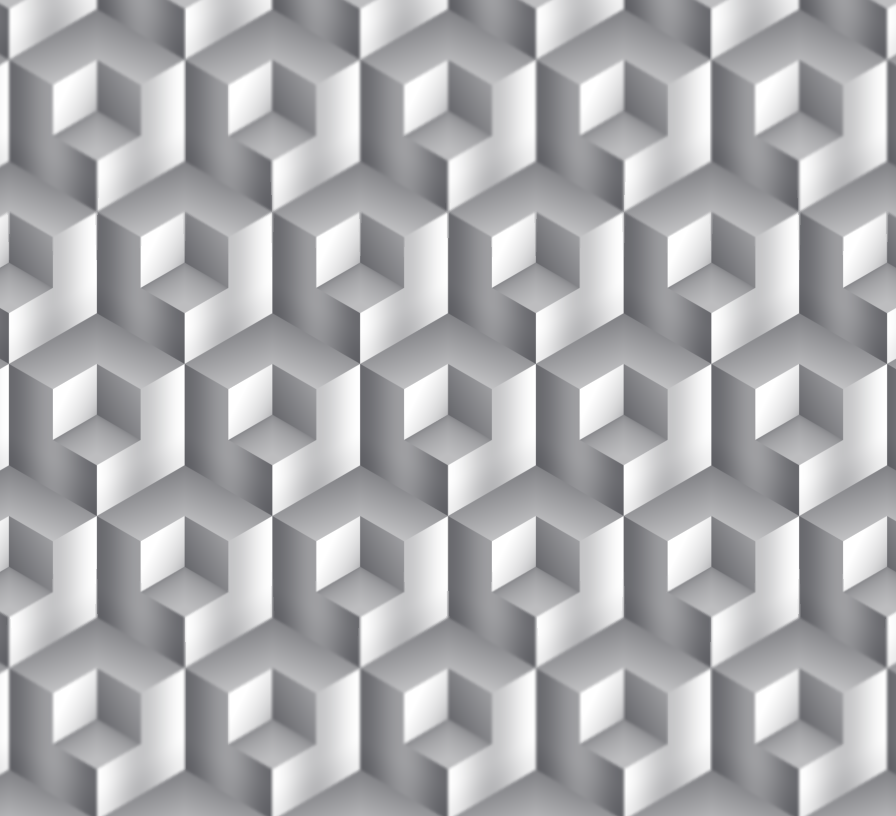
A Shadertoy shader for this pattern:

```glsl
// Tumbling grey cubes, each with a cubic notch cut out of its near corner.
// Hexagonal cells are split into three outer faces and three notch walls,
// shaded by gradients; focus softens above and below the central band.

const float CELL_WIDTH = 0.196;              // hexagon width / canvas width
const vec2 LATTICE_CENTRE = vec2(0.5, 0.448); // in canvas widths
const float NOTCH = 0.25;                    // notch apothem, in cell widths
const float RADIUS = 0.57735;                // hexagon circumradius
const float SLOPE = 0.57735;                 // slope of the isometric edges

const vec2 TOP_TONE = vec2(0.50, 0.76);      // far edge, near notch
const vec2 LEFT_TONE = vec2(0.41, 0.62);     // outer ends, middle
const vec2 RIGHT_TONE = vec2(0.77, 1.00);    // middle, outer ends
const vec2 BRIGHT_WALL_TONE = vec2(0.66, 1.02);
const vec2 DARK_WALL_TONE = vec2(0.40, 0.62);
const vec2 FLOOR_TONE = vec2(0.50, 0.74);
const vec3 COOL_TINT = vec3(0.0, 0.004, 0.035);

const vec2 FOCUS_BAND = vec2(0.12, 0.27);    // sharp half height, full blur
const float MAX_BLUR = 0.0032;               // in canvas widths
const int TAPS = 3;                          // filter half width

float tone(vec2 range, float t) {
    return mix(range.x, range.y, clamp(t, 0.0, 1.0));
}

// Position inside the nearest hexagon of a lattice with unit cell width.
vec2 hexCell(vec2 p) {
    const vec2 period = vec2(1.0, 1.7320508);
    vec2 a = mod(p + 0.5 * period, period) - 0.5 * period;
    vec2 b = mod(p, period) - 0.5 * period;
    return dot(a, a) < dot(b, b) ? a : b;
}

float hexDistance(vec2 p) {
    p = abs(p);
    return max(p.x, 0.5 * p.x + 0.8660254 * p.y);
}

// Inside of the notch: floor, bright left wall and dark right wall.
float notchShade(vec2 c) {
    float rise = c.y + abs(c.x) * SLOPE;     // height above the floor crease
    float side = abs(c.x) / NOTCH;
    if (rise < 0.0) return tone(FLOOR_TONE, sqrt(-rise / 0.22));
    float away = 0.55 * side + 0.45 * rise / (NOTCH * 1.1547);
    return c.x < 0.0 ? tone(BRIGHT_WALL_TONE, sqrt(away * 1.25))
                     : tone(DARK_WALL_TONE, away);
}

// Outside of the cube: top, left and right faces.
float cubeShade(vec2 c, float h) {
    if (c.y > abs(c.x) * SLOPE) {
        float fromEdge = (0.5 - h) / (0.5 - NOTCH);
        float fromApex = (RADIUS - c.y) / 0.43;
        return tone(TOP_TONE, 0.5 * (fromEdge + fromApex));
    }
    float ends = smoothstep(0.0, 1.0, abs(abs(c.x) - 0.25) * 4.0);
    float lowerEdge = 0.5 * abs(c.x) - 0.8660254 * c.y;
    float contact = smoothstep(0.32, 0.5, lowerEdge);
    return c.x < 0.0 ? tone(LEFT_TONE, 1.0 - ends) - 0.04 * contact
                     : tone(RIGHT_TONE, ends) - 0.06 * contact;
}

float patternShade(vec2 p) {
    vec2 c = hexCell((p - LATTICE_CENTRE) / CELL_WIDTH);
    float h = hexDistance(c);
    return h < NOTCH ? notchShade(c) : cubeShade(c, h);
}

void mainImage(out vec4 fragColor, in vec2 fragCoord) {
    vec2 p = fragCoord / iResolution.x;

    // Filter radius: one pixel for smooth edges, more when out of focus.
    float defocus = smoothstep(FOCUS_BAND.x, FOCUS_BAND.y,
                               abs(p.y - LATTICE_CENTRE.y));
    float radius = max(0.8 / iResolution.x, MAX_BLUR * defocus);

    // Weighted average of the pattern around this point.
    float sum = 0.0, total = 0.0;
    for (int j = -TAPS; j <= TAPS; j++) {
        for (int i = -TAPS; i <= TAPS; i++) {
            vec2 offset = vec2(i, j) / float(TAPS);
            float weight = exp(-2.0 * dot(offset, offset));
            sum += weight * patternShade(p + offset * radius);
            total += weight;
        }
    }
    float shade = min(sum / total, 1.0);
    fragColor = vec4(vec3(shade) + COOL_TINT * (1.0 - shade), 1.0);
}
```
